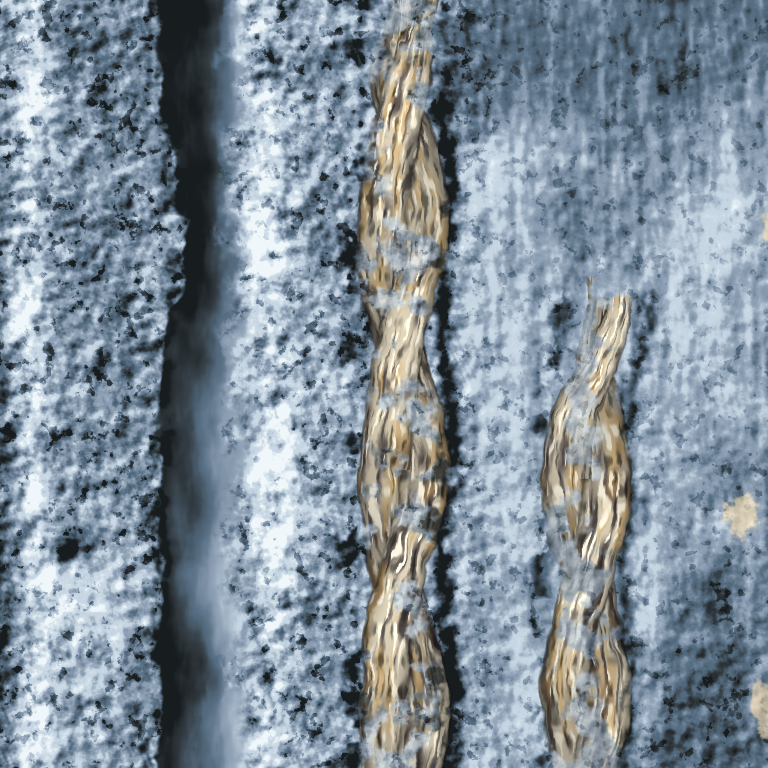
Reproduce this texture procedurally as a WebGL 1 fragment shader.

```glsl
precision highp float;
// Weathered blue-grey concrete with a deep vertical groove and two embedded twisted ropes.
uniform vec2 u_resolution;

float hash(vec2 p) {
  return fract(sin(dot(p, vec2(127.1, 311.7))) * 43758.5453);
}

float noise(vec2 p) {
  vec2 i = floor(p), f = fract(p);
  f = f * f * (3.0 - 2.0 * f);
  return mix(mix(hash(i), hash(i + vec2(1, 0)), f.x),
             mix(hash(i + vec2(0, 1)), hash(i + vec2(1, 1)), f.x), f.y);
}

float fbm(vec2 p) {
  float sum = 0.0, amp = 0.52;
  for (int i = 0; i < 4; i++) {
    p = mat2(1.6, 1.2, -1.2, 1.6) * p + 7.3;
    sum += amp * noise(p);
    amp *= 0.53;
  }
  return sum;
}

float blob(vec2 p, vec2 center, vec2 radius) {
  vec2 d = (p - center) / radius;
  return exp(-dot(d, d));
}

float band(float x, float center, float width) {
  float d = (x - center) / width;
  return exp(-d * d);
}

vec3 stoneRamp(float t) {
  vec3 c = mix(vec3(0.09, 0.11, 0.12), vec3(0.18, 0.21, 0.23), smoothstep(0.0, 0.15, t));
  c = mix(c, vec3(0.33, 0.42, 0.50), smoothstep(0.12, 0.36, t));
  c = mix(c, vec3(0.55, 0.62, 0.70), smoothstep(0.33, 0.58, t));
  c = mix(c, vec3(0.78, 0.84, 0.89), smoothstep(0.55, 0.80, t));
  return mix(c, vec3(0.94, 0.97, 0.98), smoothstep(0.82, 1.1, t));
}

float stoneTone(vec2 p) {
  float rough = fbm(p * 26.0);
  float relief = rough - fbm(p * 26.0 + vec2(0.16, -0.15));
  float mottle = fbm(p * 7.0 + 3.0) - 0.5;
  float calm = smoothstep(0.55, 0.68, p.x) * (0.4 + 0.25 * p.y);
  float t = 0.59 + 0.38 * mottle + (1.0 - calm) * (1.0 * relief + 0.32 * (rough - 0.5));
  // Vertical casting streaks on the right half
  t += 0.42 * calm * (noise(p * vec2(120.0, 9.0)) + 0.6 * noise(p * vec2(200.0, 60.0)) - 0.8);
  // Pale ridges, broken up by the mottling
  float wobble = 0.035 * (noise(vec2(2.0, p.y * 9.0)) - 0.5);
  float chips = 0.50 + 1.1 * mottle + 1.4 * (rough - 0.5);
  t += 0.48 * chips * band(p.x, 0.345 + wobble, 0.036);
  t += 0.52 * chips * band(p.x, 0.042 + wobble, 0.020);
  t -= 0.42 * (1.0 - smoothstep(0.0, 0.028, p.x)) * (1.1 - p.y);
  // Broad light and dark areas
  t -= 0.24 * blob(p, vec2(0.86, 0.98), vec2(0.26, 0.15));
  t -= 0.34 * blob(p, vec2(0.92, 0.07), vec2(0.10, 0.20));
  t -= 0.16 * blob(p, vec2(0.13, 0.78), vec2(0.085, 0.42));
  t -= 0.17 * blob(p, vec2(0.41, 0.88), vec2(0.055, 0.13));
  t -= 0.13 * blob(p, vec2(0.42, 0.20), vec2(0.05, 0.18));
  t -= 0.22 * blob(p, vec2(0.60, 0.90), vec2(0.05, 0.09));
  t -= 0.14 * blob(p, vec2(0.78, 0.72), vec2(0.07, 0.08));
  t += 0.26 * blob(p, vec2(0.65, 0.77), vec2(0.06, 0.055));
  t += 0.18 * blob(p, vec2(0.95, 0.66), vec2(0.08, 0.12));
  t += 0.12 * blob(p, vec2(0.64, 0.43), vec2(0.08, 0.18));
  t += 0.22 * blob(p, vec2(0.84, 0.17), vec2(0.025, 0.16));
  t += 0.20 * blob(p, vec2(0.11, 0.21), vec2(0.08, 0.06));
  t -= 0.60 * blob(p, vec2(0.09, 0.288), vec2(0.030, 0.020)) * (0.6 + rough);
  // Small pits
  return t - (0.35 - 0.3 * calm) * smoothstep(0.63, 0.74, fbm(p * 42.0 + 31.0));
}

// Two strands wound round each other; alpha holds their coverage.
vec4 rope(vec2 p, float center, float turn, float startY, float width) {
  vec4 result = vec4(0.0);
  for (int i = 0; i < 2; i++) {
    float phase = turn * (startY - p.y) + 3.14159 * float(i);
    float fray = 0.014 * (fbm(p * vec2(30.0, 13.0) + float(i) * 9.0) - 0.5);
    float u = (p.x - center - 0.85 * width * cos(phase) + fray) / width;
    float cover = 1.0 - smoothstep(0.91, 1.08, abs(u));
    float fibre = noise(vec2(u * 5.0 + float(i) * 17.0, p.y * 22.0));
    float thread = noise(vec2(u * 9.0 + float(i) * 31.0, p.y * 50.0));
    vec3 c = mix(vec3(0.32, 0.29, 0.28), vec3(0.78, 0.74, 0.65), smoothstep(0.1, 0.6, fibre));
    c = mix(c, vec3(0.79, 0.63, 0.38), 0.55 * smoothstep(0.55, 0.8, noise(vec2(u * 4.0 + 5.0, p.y * 16.0))));
    c = mix(c, vec3(0.95, 0.92, 0.84), smoothstep(0.6, 0.9, thread));
    c *= 0.55 + 0.5 * smoothstep(0.05, 0.45, thread);
    c *= 1.06 - 0.65 * u * u * u * u;
    c *= 0.88 + 0.14 * sin(phase);
    float layer = cover * (sin(phase) > 0.0 ? 1.0 : 1.0 - result.a);
    result = vec4(mix(result.rgb, c, layer), max(result.a, cover));
  }
  return result;
}

void main() {
  vec2 p = gl_FragCoord.xy / u_resolution;
  float tone = stoneTone(p);
  float crust = fbm(p * 16.0 + 11.0);

  // Groove: ragged left lip, shadow fading onto a smooth right wall
  float lip = 0.207 + 0.032 * band(p.y, 0.69, 0.12) + 0.035 * (fbm(p * vec2(9.0, 13.0)) - 0.5);
  float shadowEnd = lip + 0.050 * smoothstep(0.4, 0.95, p.y) + 0.025 * band(p.y, 0.12, 0.06);
  float wall = 0.04 + 0.62 * smoothstep(shadowEnd - 0.01, 0.335, p.x)
             + 0.36 * (fbm(p * vec2(17.0, 6.0)) - 0.5) + 0.14 * band(p.y, 0.24, 0.06);
  float inside = smoothstep(lip - 0.003, lip + 0.005, p.x);
  tone = mix(tone, wall, inside * (1.0 - smoothstep(0.285, 0.335, p.x + 0.07 * (crust - 0.5))));
  tone -= 0.35 * band(p.x, lip - 0.006, 0.014) * smoothstep(0.42, 0.6, crust);

  // Rope paths and the hollows they lie in
  float mainX = 0.523 + 0.005 * sin(p.y * 19.0) + 0.014 * smoothstep(0.85, 1.0, p.y);
  float sideX = 0.764 + 0.030 * smoothstep(0.45, 0.62, p.y);
  float sideMask = 1.0 - smoothstep(0.615, 0.635, p.y + 0.06 * (crust - 0.5));
  float ragged = 0.04 * (crust - 0.5);
  float mainPits = band(p.x, mainX - 0.066, 0.014) * smoothstep(0.48, 0.62, crust);
  float sidePits = band(p.x, sideX - 0.060, 0.014) * smoothstep(0.48, 0.62, crust) * sideMask;
  tone -= 0.70 * band(p.x, mainX + 0.057 - ragged, 0.012) * smoothstep(0.98, 0.78, p.y);
  tone -= 0.45 * band(p.x, sideX + 0.052 - ragged, 0.010) * sideMask;
  tone -= 0.55 * mainPits + 0.40 * sidePits;
  vec3 color = stoneRamp(tone);

  // Pale straw fragments along the right edge
  float scraps = blob(p, vec2(0.965, 0.325), vec2(0.024, 0.035))
               + blob(p, vec2(1.0, 0.70), vec2(0.012, 0.025))
               + blob(p, vec2(0.995, 0.08), vec2(0.014, 0.035));
  float scrapCover = smoothstep(0.3, 0.7, scraps + 1.6 * (fbm(p * 25.0) - 0.5));
  color = mix(color, vec3(0.86, 0.82, 0.73) * (0.65 + 0.6 * tone), scrapCover * smoothstep(0.1, 0.3, scraps));

  // Ropes, partly caked in cement and narrowing at their upper ends
  vec4 mainRope = rope(p, mainX, 10.05, 0.70, mix(0.032, 0.017, smoothstep(0.88, 0.97, p.y)));
  vec4 sideRope = rope(p, sideX, 11.5, 0.65, mix(0.032, 0.017, smoothstep(0.45, 0.60, p.y)));
  float caked = smoothstep(0.51, 0.66, crust + 0.14 * smoothstep(0.88, 0.97, p.y));
  vec3 cement = stoneRamp(tone + 0.04);
  color = mix(color, mix(mainRope.rgb, cement, 0.75 * caked), mainRope.a);
  color = mix(color, mix(sideRope.rgb, cement, 0.70 * caked), sideRope.a * sideMask);
  gl_FragColor = vec4(color, 1.0);
}
```
